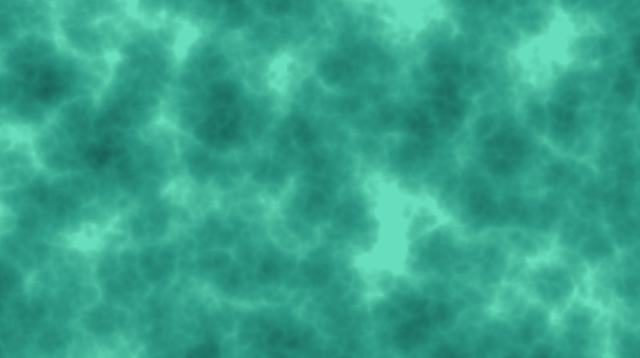
A Shadertoy shader for this texture:

```glsl
// Soft teal water: layered, warped cellular noise with dark pools and pale caustic ridges.

const int   LAYERS     = 7;
const float BASE_SCALE = 2.7;    // cells per canvas height in the broadest layer
const float LACUNARITY = 1.55;   // scale step between layers
const float GAIN       = 0.70;   // strength step between layers
const float RIDGE_SHARPNESS = 26.0;
const float WARP       = 0.20;   // bend of the cell borders, in cells
const float CELL_MEAN  = 0.195;  // statistics of one cellular layer
const float CELL_SPREAD = 0.162;
const float TONE_STEP  = 0.78;   // deviations between neighbouring tones

const int TONE_COUNT = 7;
const vec3 TONES[TONE_COUNT] = vec3[TONE_COUNT](
    vec3(0.09, 0.40, 0.36),
    vec3(0.12, 0.48, 0.42),
    vec3(0.15, 0.55, 0.48),
    vec3(0.18, 0.61, 0.53),
    vec3(0.24, 0.68, 0.58),
    vec3(0.31, 0.76, 0.64),
    vec3(0.40, 0.87, 0.74));

vec2 hash2(vec2 p) {
    vec3 h = fract(p.xyx * vec3(0.1031, 0.1030, 0.0973));
    h += dot(h, h.yzx + 33.33);
    return fract((h.xx + h.yz) * h.zy);
}

// Bends straight cell borders into arcs.
vec2 warp(vec2 p, float phase) {
    p += WARP * sin(p.yx * 2.1 + vec2(phase, phase * 1.7));
    return p + 0.4 * WARP * sin(p.yx * 4.7 + vec2(phase * 2.3, phase));
}

// Squared distance to the nearest cell point, with slightly rounded ridges.
float cellular(vec2 p) {
    vec2 cell = floor(p);
    vec2 local = p - cell;
    float sum = 0.0;
    for (int y = -1; y <= 1; y++) {
        for (int x = -1; x <= 1; x++) {
            vec2 neighbour = vec2(x, y);
            vec2 d = neighbour + hash2(cell + neighbour) - local;
            sum += exp(-RIDGE_SHARPNESS * dot(d, d));
        }
    }
    return -log(max(sum, 1e-20)) / RIDGE_SHARPNESS;
}

// Sum of rotated layers, scaled to zero mean and unit deviation.
float waterLight(vec2 p) {
    const mat2 TURN = mat2(0.8, 0.6, -0.6, 0.8);
    float total = 0.0, power = 0.0, weight = 1.0;
    p *= BASE_SCALE;
    for (int i = 0; i < LAYERS; i++) {
        float phase = 1.9 * float(i) + 0.6;
        float cells = cellular(warp(p, phase) + 100.0);
        total += weight * (cells - CELL_MEAN) / CELL_SPREAD;
        power += weight * weight;
        weight *= GAIN;
        p = TURN * p * LACUNARITY + vec2(7.3, 3.9);
    }
    return total / sqrt(power);
}

vec3 waterColour(float light) {
    float tone = 3.0 + light / TONE_STEP;
    vec3 colour = TONES[0];
    for (int i = 1; i < TONE_COUNT; i++) {
        colour = mix(colour, TONES[i], clamp(tone - float(i - 1), 0.0, 1.0));
    }
    return colour;
}

void mainImage(out vec4 fragColor, in vec2 fragCoord) {
    vec2 p = fragCoord / iResolution.y;
    fragColor = vec4(waterColour(waterLight(p)), 1.0);
}
```
